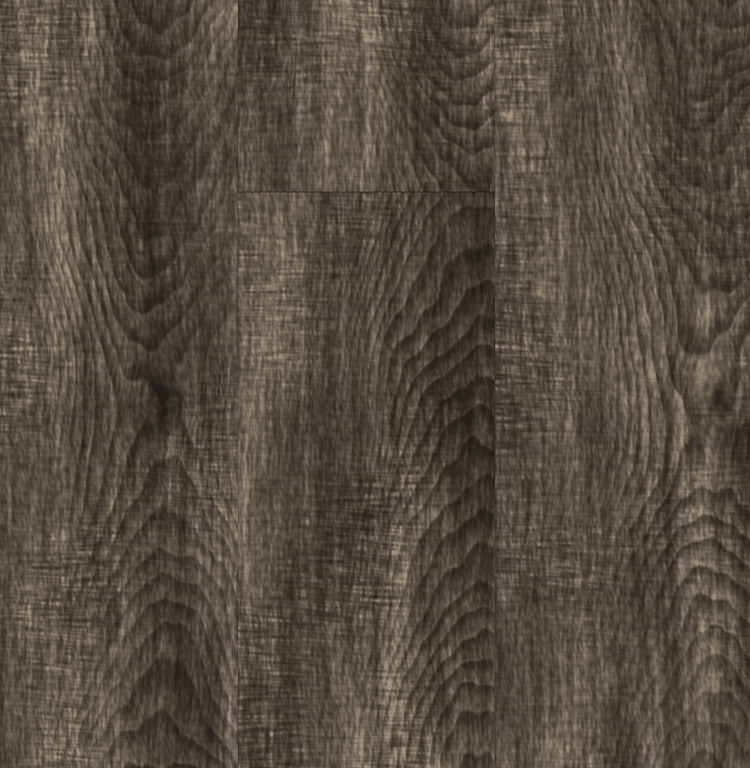
Write a WebGL 2 fragment shader that draws this texture.

```glsl
#version 300 es
precision highp float;
// Weathered dark oak planks: staggered boards with long fibres, arched growth
// rings, knots and fine cross-cut saw marks. Stretched gradient noise layers
// are summed as a log tone, which then tints a warm brown.

uniform vec2 u_resolution;
out vec4 fragColor;

float hash(vec2 p) {
    vec3 q = fract(vec3(p.xyx) * 0.1031);
    q += dot(q, q.yzx + 33.33);
    return fract((q.x + q.y) * q.z);
}

vec2 gradientAt(vec2 cell) {
    float angle = 6.2832 * hash(cell);
    return vec2(cos(angle), sin(angle));
}

float gradientNoise(vec2 p) {
    vec2 i = floor(p), f = p - i;
    vec2 u = f * f * f * (f * (f * 6.0 - 15.0) + 10.0);
    vec2 e = vec2(1.0, 0.0);
    float low = mix(dot(gradientAt(i), f), dot(gradientAt(i + e), f - e), u.x);
    float high = mix(dot(gradientAt(i + e.yx), f - e.yx),
                     dot(gradientAt(i + e.xx), f - e.xx), u.x);
    return mix(low, high, u.y);
}

// Growth rings: hyperbolic arches around an axis, as thin dark and pale lines.
float growthRings(vec2 d, vec2 seeded) {
    float warp = gradientNoise(seeded * vec2(9.0, 6.0))
               + 0.25 * gradientNoise(seeded * vec2(45.0, 16.0));
    float phase = 330.0 * d.x * d.x - 24.0 * sqrt(d.y * d.y + 0.01) + 1.5 * warp;
    float blur = fwidth(phase);
    float r = fract(phase);
    float edge = clamp(1.5 * blur, 0.08, 0.6);
    float dark = smoothstep(0.35, 1.0 - edge, r) * (1.0 - smoothstep(1.0 - edge, 1.0, r));
    float rim = smoothstep(0.0, 0.05, r) * exp(-9.0 * r);
    return (0.22 - 0.9 * dark + 0.6 * rim) * (1.0 - smoothstep(0.25, 0.6, blur));
}

// Fine weave of thin saw marks crossing short upright scratches.
float sawMarks(vec2 p) {
    float across = gradientNoise(vec2(p.x * 24.0, p.y * 236.0 + p.x * 11.0))
                 + 0.6 * gradientNoise(vec2(p.x * 13.0, p.y * 147.0 - p.x * 9.0));
    float upright = gradientNoise(vec2(p.x * 210.0 + p.y * 6.0, p.y * 45.0));
    return across + 0.5 * upright + 1.8 * across * upright;
}

void main() {
    vec2 p = gl_FragCoord.xy / u_resolution.y;

    // Board layout
    float plankWidth = 0.335, boardLength = 1.3;
    float column = floor((p.x - 0.31) / plankWidth);
    float odd = abs(mod(column, 2.0));
    float along = (p.y - 0.75 - 0.45 * odd) / boardLength;
    float row = floor(along);
    vec2 board = vec2(column, row);
    vec2 local = vec2(p.x - 0.31 - column * plankWidth, p.y);
    vec2 seeded = p + 7.0 * vec2(hash(board + 20.3), hash(board + 51.7));

    // Heart of the board, where rings and dark wood gather
    float heartX = plankWidth * (0.93 - 0.15 * odd + 0.07 * column);
    float heartY = 0.95 - 0.47 * odd - 0.4 * (row + 1.0);
    vec2 d = local - vec2(heartX, heartY);
    d.x += 0.03 * gradientNoise(seeded * vec2(2.5, 4.0));

    // Fibres drift sideways and bend round the knot
    float knotShape = length(d * vec2(1.0, 0.7) + 0.012 * gradientNoise(seeded * 32.0));
    float knot = exp(-pow(knotShape / 0.016, 2.0));
    vec2 g = seeded;
    g.x += 0.012 * gradientNoise(seeded * vec2(5.0, 3.5));
    g.x -= 0.5 * d.x * exp(-pow(knotShape / 0.045, 2.0));
    g.y += 0.012 * gradientNoise(seeded * vec2(4.0, 7.0));

    // Long bands, streaks and fibres
    float tone = 0.07;
    tone += 0.55 * gradientNoise(g * vec2(8.0, 1.5));
    tone += 0.24 * gradientNoise(g * vec2(19.0, 4.0) + 3.7);
    tone += 0.28 * gradientNoise(g * vec2(47.0, 4.0));
    tone += 0.28 * gradientNoise(vec2(g.x * 103.0 + g.y * 3.0, g.y * 9.0));
    tone += 0.38 * gradientNoise(vec2(g.x * 187.0 - g.y * 7.0, g.y * 27.0));
    tone += 0.34 * gradientNoise(vec2(g.x * 271.0 + g.y * 31.0, g.y * 95.0));

    // Dark heartwood with visible rings
    float heart = exp(-pow(d.x / 0.08, 2.0));
    float ringPatch = smoothstep(-0.4, 0.3, gradientNoise(seeded * vec2(4.0, 2.5) + 9.1));
    float ringReach = 1.0 - smoothstep(0.08, 0.23, abs(d.x));
    tone -= 0.2 * heart;
    tone += 0.4 * growthRings(d, seeded) * ringReach * mix(0.3, 1.0, ringPatch);

    // Saw marks in worn patches away from the heart
    float worn = smoothstep(-0.25, 0.4, gradientNoise(seeded * vec2(6.0, 4.5) + 5.3));
    tone += 0.46 * sawMarks(g) * mix(0.3, 1.0, worn) * (1.0 - 0.55 * heart);

    // Knot: soft dark core with a broken pale rim
    float knotRim = exp(-pow((knotShape - 0.014) / 0.004, 2.0));
    tone += 0.5 * knotRim * gradientNoise(seeded * 45.0 + 2.0) - 0.4 * knot;

    // Seams between boards
    float side = min(local.x, plankWidth - local.x);
    float end = min(along - row, row + 1.0 - along) * boardLength;
    tone -= 0.12 * (1.0 - smoothstep(0.0004, 0.002, side));
    tone -= 0.3 * (1.0 - smoothstep(0.0004, 0.002, end));

    // Warm brown, greyer where lighter
    float level = clamp(0.322 * exp(tone), 0.13, 0.62);
    vec3 tint = mix(vec3(1.0, 0.87, 0.73), vec3(1.0, 0.9, 0.78), smoothstep(0.2, 0.45, level));
    fragColor = vec4(level * tint, 1.0);
}
```
